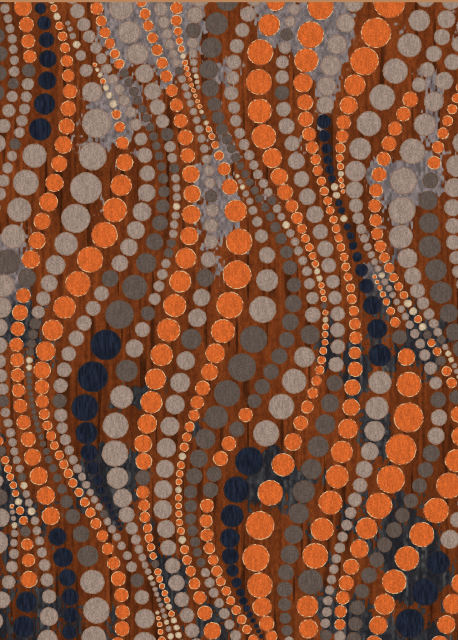
Give the GLSL for this pattern, as a Shadertoy shader.

```glsl
float hash(vec2 p) {
    return fract(sin(dot(p, vec2(12.9898, 78.233))) * 43758.5453);
}

float noise(vec2 p) {
    vec2 i = floor(p), f = fract(p);
    f = f * f * (3.0 - 2.0 * f);
    return mix(mix(hash(i), hash(i + vec2(1, 0)), f.x),
               mix(hash(i + vec2(0, 1)), hash(i + vec2(1, 1)), f.x), f.y);
}

float fbm(vec2 p) {
    return 0.55 * noise(p) + 0.28 * noise(p * 2.1 + 7.0) + 0.17 * noise(p * 4.7 + 19.0);
}

// Strand s at height y: x position, width, slope dx/dy
vec3 strand(float s, float y) {
    float swell = 0.85 * s + 0.6;
    float pinch = 7.5 * y + 0.25 * s + 1.0;
    float sway = 6.0 * y + 0.23 * s + 0.5;
    return vec3(
        s + 0.55 * sin(swell) * cos(pinch) + 1.6 * sin(sway),
        1.0 + 0.47 * cos(swell) * cos(pinch) - 0.14 * sin(swell) * sin(pinch) + 0.37 * cos(sway),
        9.6 * cos(sway) - 4.1 * sin(swell) * sin(pinch)) / 22.0;
}

// Neighbouring strands swell in turn, so large dots sit beside small ones
float dotRadius(float s, float y, vec3 c) {
    float size = 1.0 + 0.3 * sin(5.0 * y + 2.8 * s);
    return min(0.43 * c.y * size / sqrt(1.0 + c.z * c.z), 0.035);
}

// Brown cloth with slate patches above and dark patches below
vec3 ground(vec2 p) {
    float streak = noise(p * vec2(170, 5));
    float weave = noise(p * vec2(190, 110));
    vec3 col = mix(vec3(0.31, 0.14, 0.06), vec3(0.51, 0.25, 0.11), 0.6 * streak + 0.4 * weave);
    col *= 0.84 + 0.4 * fbm(p * vec2(6, 4));
    col *= 1.0 - 0.35 * smoothstep(0.72, 0.9, noise(p * vec2(120, 9) + 31.0));
    float patches = fbm(p * vec2(8.5, 6.0) + 3.0) + 0.14 * (weave - 0.5);
    vec3 slate = mix(vec3(0.36, 0.34, 0.35), vec3(0.58, 0.54, 0.54), weave);
    vec3 dark = mix(vec3(0.10, 0.12, 0.15), vec3(0.36, 0.37, 0.37), weave * streak);
    vec3 tint = mix(dark, slate, smoothstep(0.75, 0.9, p.y + 0.5 * (noise(p * 5.0) - 0.5)));
    return mix(col, tint, 0.92 * smoothstep(0.56, 0.61, patches));
}

// Strands alternate orange and taupe, with runs of navy and grey
vec3 dotColour(float s, float y, float r, float id) {
    float run = hash(vec2(s, floor(y * 1.8 + hash(vec2(s, 4)))));
    if (r < 0.010 && id < 0.2) return vec3(0.80, 0.72, 0.60);
    if (run < 0.11) return vec3(0.11, 0.13, 0.18);
    if (run < 0.20 || id > 0.94) return vec3(0.37, 0.32, 0.29);
    bool warm = mod(s, 2.0) < 0.5;
    if (run > 0.9) warm = !warm;
    return warm ? vec3(0.82, 0.39, 0.17) : vec3(0.61, 0.53, 0.48);
}

void mainImage(out vec4 fragColor, in vec2 fragCoord) {
    vec2 p = fragCoord / iResolution.x;
    float top = iResolution.y / iResolution.x;
    float soft = 0.65 / iResolution.x;
    vec3 col = ground(p);
    float fibre = noise(p * vec2(300, 70));
    float fray = 0.0016 * (noise(p * 230.0) - 0.5);

    for (float s = -5.0; s < 30.0; s++) {
        vec3 here = strand(s, p.y);
        if (abs(here.x - p.x) > 0.95 * here.y + 0.018) continue;

        // Walk up the strand, setting each dot against the last
        float y = -0.1 - 0.05 * hash(vec2(s, 9));
        for (int k = 0; k < 150; k++) {
            if (y > p.y + 0.05) break;
            vec3 c = strand(s, y);
            float r = dotRadius(s, y, c);
            float id = hash(vec2(s, float(k)));
            float stray = 0.2 * r * (hash(vec2(float(k), s + 40.0)) - 0.5);
            float d = length(p - vec2(c.x + stray, y)) - r * (0.88 + 0.12 * id) + fray;
            if (d < 0.01 && r > 0.0052) {
                vec3 fill = dotColour(s, y, r, id);
                bool orange = fill.r > 0.7 && fill.g < 0.5;
                // Pale stitching round orange dots, fullest on the small ones
                float stitch = smoothstep(0.35, 0.7, noise(p * 210.0) + 0.25 * smoothstep(0.016, 0.008, r));
                vec3 rim = orange ? mix(vec3(0.66, 0.35, 0.20), vec3(0.82, 0.66, 0.50), stitch)
                                  : mix(fill, vec3(0.40, 0.22, 0.12), 0.25);
                // Dark dots show a coarser denim weave
                float grain = fill.r < 0.2 ? 0.75 + 0.6 * fibre : 0.93 + 0.13 * fibre;
                vec3 cloth = mix(fill * grain, rim, smoothstep(-0.0034, -0.0014, d));
                col = mix(col, cloth, smoothstep(soft, -soft, d));
            }
            y += 2.08 * max(r, 0.006) / sqrt(1.0 + c.z * c.z);
        }
    }

    // Fine ribbing and the pale bound edge
    col *= 0.93 + 0.14 * hash(floor(p * vec2(366, 300)));
    col = mix(col, vec3(0.72, 0.52, 0.36), smoothstep(top - 0.006, top - 0.004, p.y));
    fragColor = vec4(col, 1.0);
}
```
